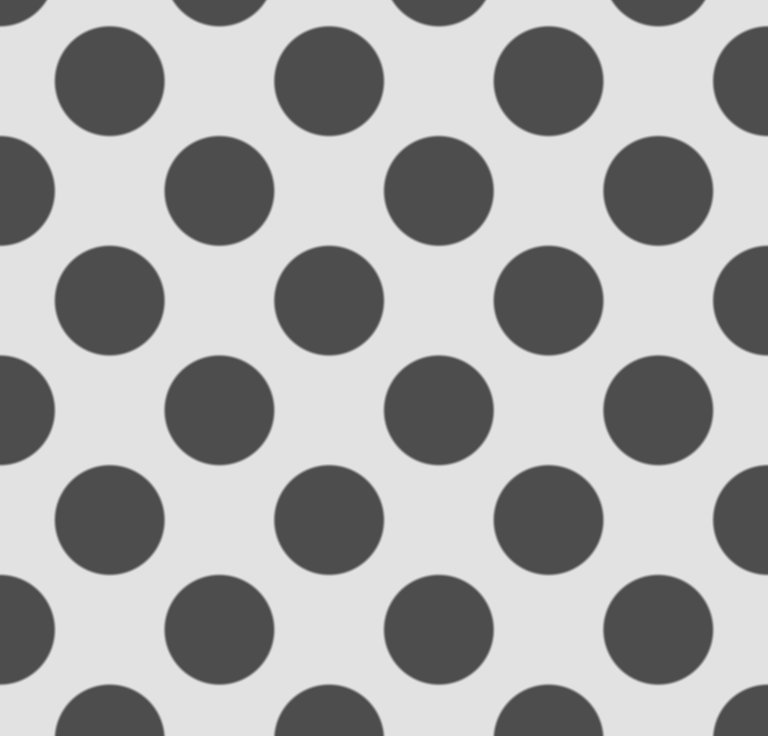
This pattern is drawn by a Shadertoy shader. Its source:

```glsl
// Dark grey polka dots in staggered rows on a pale grey ground.
// Two square lattices, offset by half a period, are joined with min();
// each dot is a circle distance function with a slightly soft rim.

// Distance to the nearest dot, with dots on whole-number lattice points
float dotLattice(vec2 p, float radius) {
    return length(fract(p + 0.5) - 0.5) - radius;
}

void mainImage(out vec4 fragColor, in vec2 fragCoord) {
    // Three and a half periods across, measured from the top left corner
    float pixel = 3.5 / iResolution.x;
    vec2 p = vec2(fragCoord.x, iResolution.y - fragCoord.y) * pixel;
    p -= vec2(0.5, 0.37);

    // Staggered dots: one lattice plus its half-period shift
    float d = min(dotLattice(p, 0.25), dotLattice(p + 0.5, 0.25));

    // Soft rim, never narrower than a pixel
    float rim = max(0.0095, pixel);
    float ground = smoothstep(-rim, rim, d);

    fragColor = vec4(vec3(mix(0.302, 0.888, ground)), 1.0);
}
```
